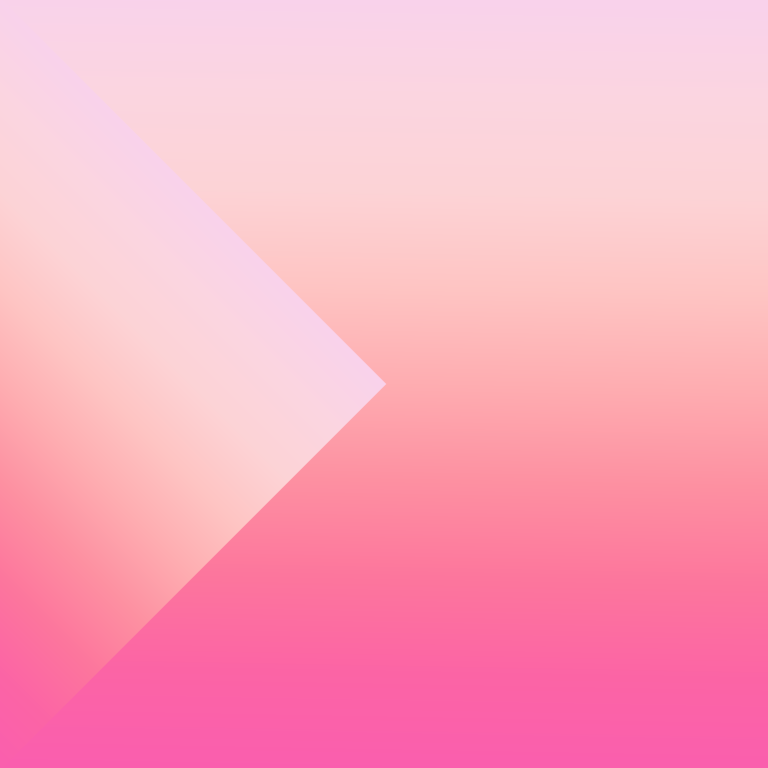
Reproduce this background procedurally as a Shadertoy shader.

```glsl
#define TIP vec2(0.503, 0.5)
#define TILT 0.018
#define STEPS 8

// Evenly spaced ramp from pale lavender through peach to hot pink
const vec3 RAMP[STEPS + 1] = vec3[STEPS + 1](
    vec3(0.976, 0.824, 0.922),
    vec3(0.984, 0.835, 0.878),
    vec3(0.990, 0.827, 0.838),
    vec3(0.996, 0.769, 0.763),
    vec3(0.996, 0.676, 0.692),
    vec3(0.992, 0.565, 0.632),
    vec3(0.990, 0.463, 0.614),
    vec3(0.986, 0.393, 0.647),
    vec3(0.980, 0.370, 0.682)
);

vec3 rampColor(float t) {
    float position = clamp(t, 0.0, 1.0) * float(STEPS);
    int index = min(int(position), STEPS - 1);
    return mix(RAMP[index], RAMP[index + 1], position - float(index));
}

// Signed distance to a right-angled wedge opening to the left
float wedgeDistance(vec2 p) {
    vec2 q = p - TIP;
    return (q.x + abs(q.y)) * 0.70711;
}

void mainImage(out vec4 fragColor, in vec2 fragCoord) {
    vec2 uv = fragCoord / iResolution.xy;
    float depth = 1.0 - uv.y;

    // Nearly vertical backdrop
    vec3 backdrop = rampColor(depth - TILT * (uv.x - 0.5));

    // Wedge shaded away from its upper edge
    vec3 wedge = rampColor(depth - uv.x);

    // Smooth wedge edge
    float pixel = 1.0 / min(iResolution.x, iResolution.y);
    float coverage = 1.0 - smoothstep(-0.7 * pixel, 0.7 * pixel, wedgeDistance(uv));

    fragColor = vec4(mix(backdrop, wedge, coverage), 1.0);
}
```
